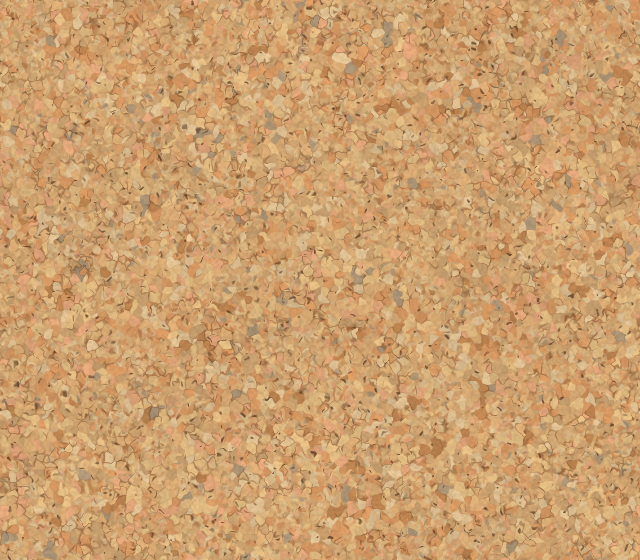
Give the GLSL for this texture, as a Shadertoy shader.

```glsl
// Pressed cork board: stretched, weighted Voronoi grains in warm tans, with
// finer crumbs between them, broken dark seams and small bark specks.
// Every lattice has a whole number of cells and wraps, so the sheet tiles.

const vec2 GRAIN_CELLS = vec2(72.0, 63.0);
const vec2 CRUMB_CELLS = vec2(144.0, 126.0);
const vec2 SPECK_CELLS = vec2(96.0, 84.0);
const vec2 FIBRE_CELLS = vec2(256.0, 224.0);
const vec2 PATCH_CELLS = vec2(48.0, 42.0);
const vec2 CLOUD_CELLS = vec2(8.0, 7.0);

const float GRAIN_WARP = 0.5;      // raggedness of outlines, in grain cells
const float CRUMB_SHARE = 0.30;    // part of the sheet covered by crumbs
const float SPECK_CHANCE = 0.17;
const float SEAM_FAINT = 0.05;
const float SEAM_DEEP = 0.26;
const float FIBRE_CONTRAST = 0.10;
const float CLOUD_CONTRAST = 0.035;
const vec3 BARK_DARK = vec3(0.34, 0.22, 0.13);
const vec3 SEAM_TINT = vec3(0.75, 1.0, 1.2);

const int TONES = 8;
const vec3 TONE[TONES] = vec3[TONES](
    vec3(0.84, 0.66, 0.45),   // tan
    vec3(0.87, 0.72, 0.50),   // straw
    vec3(0.83, 0.59, 0.38),   // rust
    vec3(0.78, 0.62, 0.43),   // dun
    vec3(0.86, 0.74, 0.56),   // cream
    vec3(0.87, 0.64, 0.47),   // salmon
    vec3(0.73, 0.51, 0.31),   // bark
    vec3(0.66, 0.57, 0.45));  // grey
const float SHARE[TONES] = float[TONES](0.26, 0.20, 0.14, 0.13, 0.13, 0.08, 0.04, 0.02);

// Four random values per wrapped lattice cell (integer hash).
vec4 hash4(vec2 cell, vec2 cells, uint seed) {
    uvec2 c = uvec2(mod(cell, cells));
    uvec4 v = uvec4(c, seed, c.x ^ (c.y << 8u)) * 1664525u + 1013904223u;
    v += v.yzxy * v.wxyz;
    v ^= v >> 16u;
    v += v.yzxy * v.wxyz;
    return vec4(v >> 8u) / 16777216.0;
}

// Value noise that wraps at the canvas edges.
float tileNoise(vec2 uv, vec2 cells, uint seed) {
    vec2 p = uv * cells, i = floor(p), f = fract(p);
    f = f * f * (3.0 - 2.0 * f);
    float a = hash4(i, cells, seed).x;
    float b = hash4(i + vec2(1, 0), cells, seed).x;
    float c = hash4(i + vec2(0, 1), cells, seed).x;
    float d = hash4(i + vec2(1, 1), cells, seed).x;
    return mix(mix(a, b, f.x), mix(c, d, f.x), f.y);
}

// Pick a cork tone according to its share, with a little brightness spread.
vec3 grainTone(vec2 rnd) {
    vec3 tone = TONE[0];
    float start = 0.0;
    for (int i = 0; i < TONES; i++) {
        if (rnd.x >= start) tone = TONE[i];
        start += SHARE[i];
    }
    return tone * (0.96 + 0.08 * rnd.y);
}

// Offset measured along and across a grain's own axis.
vec2 alongAxis(vec2 d, vec2 axis) {
    return vec2(dot(d, axis), dot(d, vec2(-axis.y, axis.x)));
}

// Grain colour in rgb, gap to the neighbouring grain in a.
vec4 grains(vec2 p, vec2 cells, uint seed) {
    vec2 base = floor(p), nearCell = base, nextCell = base;
    float nearest = 9.0, next = 9.0;
    for (int y = -2; y <= 2; y++)
    for (int x = -2; x <= 2; x++) {
        vec2 cell = base + vec2(x, y);
        vec4 h = hash4(cell, cells, seed);
        vec2 axis = normalize(vec2(h.z - 0.5, 0.1 + 0.5 * h.w));
        vec2 q = alongAxis(p - cell - h.xy, axis) * vec2(0.80, 1.22);
        float d = length(q) * mix(0.8, 1.3, fract(h.w * 7.0));
        if (d < nearest) {
            next = nearest; nextCell = nearCell;
            nearest = d; nearCell = cell;
        } else if (d < next) {
            next = d; nextCell = cell;
        }
    }
    float gap = next - nearest;
    float blur = 1.3 * cells.y / iResolution.y;
    vec3 inside = grainTone(hash4(nearCell, cells, seed + 1u).xy);
    vec3 beside = grainTone(hash4(nextCell, cells, seed + 1u).xy);
    return vec4(mix(beside, inside, 0.5 + 0.5 * smoothstep(0.0, blur, gap)), gap);
}

// Coverage of scattered, elongated bark specks.
float specks(vec2 p) {
    vec2 base = floor(p);
    float cover = 0.0, blur = 0.7 * SPECK_CELLS.y / iResolution.y;
    for (int y = -1; y <= 1; y++)
    for (int x = -1; x <= 1; x++) {
        vec2 cell = base + vec2(x, y);
        vec4 h = hash4(cell, SPECK_CELLS, 31u), k = hash4(cell, SPECK_CELLS, 32u);
        vec2 size = vec2(mix(0.16, 0.42, h.w * h.w), mix(0.10, 0.20, k.x));
        vec2 q = alongAxis(p - cell - h.xy, normalize(k.yz - 0.499));
        float d = (length(q / size) - 1.0) * size.y;
        float ink = (1.0 - smoothstep(-blur, blur, d)) * mix(0.35, 0.95, k.w);
        cover = max(cover, ink * step(h.z, SPECK_CHANCE));
    }
    return cover;
}

void mainImage(out vec4 fragColor, in vec2 fragCoord) {
    vec2 uv = fragCoord / iResolution.xy;
    vec2 ragged = vec2(tileNoise(uv, CRUMB_CELLS, 1u), tileNoise(uv, CRUMB_CELLS, 2u)) - 0.5;
    vec2 warped = uv + ragged * GRAIN_WARP / GRAIN_CELLS;

    // Large grains, partly replaced by crumbs
    vec4 grain = grains(warped * GRAIN_CELLS, GRAIN_CELLS, 11u);
    vec4 crumb = grains(warped * CRUMB_CELLS, CRUMB_CELLS, 21u);
    float crumbly = tileNoise(uv, PATCH_CELLS, 3u) - 0.35 * grain.a;
    float crumbMask = smoothstep(-0.06, 0.06, crumbly - 0.75 + CRUMB_SHARE);
    vec3 col = mix(grain.rgb, crumb.rgb * 0.98, crumbMask * 0.85);

    // Broken seams between grains
    float seam = 1.0 - smoothstep(0.0, 0.26, grain.a);
    float broken = smoothstep(0.5, 0.8, tileNoise(uv, PATCH_CELLS * 1.5, 4u));
    col *= 1.0 - SEAM_TINT * seam * mix(SEAM_FAINT, SEAM_DEEP, broken);

    // Fine fibre, broad clouding and bark specks
    float fibre = tileNoise(uv, FIBRE_CELLS, 5u) - 0.5;
    float cloud = tileNoise(uv, CLOUD_CELLS, 6u) - 0.5;
    col *= 1.0 + FIBRE_CONTRAST * fibre + CLOUD_CONTRAST * cloud;
    col = mix(col, BARK_DARK, specks(warped * SPECK_CELLS) * 0.85);
    fragColor = vec4(clamp(col, 0.0, 1.0), 1.0);
}
```
